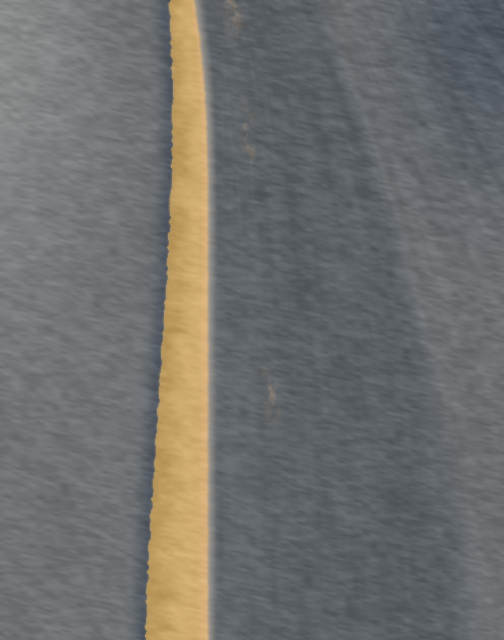
Give the GLSL for this texture, as a Shadertoy shader.

```glsl
const vec3 ASPHALT_DARK = vec3(0.352, 0.373, 0.392);
const vec3 ASPHALT_MID = vec3(0.428, 0.440, 0.450);
const vec3 ASPHALT_PALE = vec3(0.550, 0.552, 0.552);
const vec3 SHADE_BLUE = vec3(0.290, 0.318, 0.362);
const vec3 PAINT_DEEP = vec3(0.715, 0.580, 0.345);
const vec3 PAINT_LIGHT = vec3(0.815, 0.675, 0.440);
const vec3 PAINT_RIM = vec3(0.850, 0.690, 0.490);
const vec3 HALO = vec3(0.640, 0.615, 0.580);
const vec3 SCUFF = vec3(0.560, 0.500, 0.440);
const vec2 GRAIN_SCALE = vec2(62.0, 230.0);
const float GRAIN_TILT = 0.16;
const float GRAIN_STRENGTH = 0.085;
const float STREAK_STRENGTH = 0.055;
const float EDGE_SOFTNESS = 0.0045;
const int SCUFF_COUNT = 3;

float hash(vec2 p) {
    vec3 q = fract(p.xyx * 0.1031);
    q += dot(q, q.yzx + 33.33);
    return fract((q.x + q.y) * q.z);
}

float noise(vec2 p) {
    vec2 cell = floor(p), f = fract(p);
    f = f * f * (3.0 - 2.0 * f);
    float low = mix(hash(cell), hash(cell + vec2(1, 0)), f.x);
    float high = mix(hash(cell + vec2(0, 1)), hash(cell + 1.0), f.x);
    return mix(low, high, f.y);
}

float fbm(vec2 p) {
    float sum = 0.0, gain = 0.5;
    for (int i = 0; i < 3; i++) {
        sum += gain * noise(p);
        p = p * 2.03 + 17.0;
        gain *= 0.5;
    }
    return sum / 0.875;
}

float lineLeft(float y) {
    return 0.287 + 0.056 * smoothstep(-0.1, 0.85, y) - 0.006 * smoothstep(0.85, 1.0, y);
}

float lineRight(float y) {
    return 0.413 - 0.028 * pow(max((y - 0.68) / 0.32, 0.0), 2.5);
}

float trackEdge(float y) {
    return 0.92 - 0.1 * y - 0.2 * y * y;
}

// Short dashes dragged sideways
float grain(vec2 uv) {
    vec2 p = vec2(uv.x, uv.y + GRAIN_TILT * uv.x);
    float coarse = fbm(p * GRAIN_SCALE * 0.5 + 40.0);
    float fine = noise(p * GRAIN_SCALE + 90.0);
    return 0.6 * coarse + 0.4 * fine - 0.5;
}

vec3 leftLane(vec2 uv, float edge) {
    float pale = smoothstep(0.25, 1.0, uv.y) * smoothstep(0.34, 0.0, uv.x);
    vec3 col = mix(ASPHALT_MID, ASPHALT_PALE, 0.9 * pale);
    col += 0.035 * (fbm(uv * vec2(9.0, 5.0)) - 0.5);
    float shadow = smoothstep(0.055, 0.0, edge - uv.x);
    return mix(col, SHADE_BLUE, 0.8 * shadow * shadow);
}

vec3 rightLane(vec2 uv, float edge) {
    float border = trackEdge(uv.y);
    float lane = (uv.x - edge) / (border - edge);

    // Worn wheel track, paler shoulder and dim far corner
    float shoulder = smoothstep(0.90, 1.12, lane + 0.08 * (fbm(uv * vec2(18.0, 9.0)) - 0.5));
    vec3 col = mix(ASPHALT_DARK, ASPHALT_MID, 0.9 * shoulder);
    col = mix(col, ASPHALT_MID, 0.35 * smoothstep(0.45, 0.0, lane));
    col = mix(col, SHADE_BLUE, 0.85 * smoothstep(0.45, 0.0, length((uv - 1.0) * vec2(1.3, 1.0))));

    // Streaks following the lane
    float streak = fbm(vec2(lane * 19.0, uv.y * 5.0)) - 0.5;
    col += STREAK_STRENGTH * streak;

    // Tan scuffs
    for (int i = 0; i < SCUFF_COUNT; i++) {
        float k = float(i);
        vec2 d = uv - vec2(0.535 - 0.037 * k, 0.385 + 0.5 * k - 0.1 * k * k);
        d.x += 0.2 * d.y;
        float mask = exp(-dot(d * vec2(60.0, 24.0), d * vec2(60.0, 24.0)));
        float broken = smoothstep(0.35, 0.7, fbm(uv * vec2(70.0, 60.0)));
        col = mix(col, SCUFF, 0.75 * mask * broken);
    }
    return col;
}

vec3 paint(vec2 uv, float left, float right) {
    float across = (uv.x - left) / (right - left);
    float wear = fbm(uv * vec2(28.0, 45.0)) - 0.5;
    vec3 col = mix(PAINT_DEEP, PAINT_LIGHT, smoothstep(-0.1, 0.75, across + 0.7 * wear));
    return mix(col, PAINT_RIM, 0.8 * smoothstep(0.78, 0.95, across));
}

void mainImage(out vec4 fragColor, in vec2 fragCoord) {
    vec2 uv = fragCoord / iResolution.xy;
    float fray = 0.005 * (noise(vec2(uv.x * 30.0, uv.y * 150.0)) - 0.5);
    float left = lineLeft(uv.y) + fray;
    float right = lineRight(uv.y) + 0.4 * fray;

    vec3 col = uv.x < 0.5 * (left + right) ? leftLane(uv, left) : rightLane(uv, right);
    col += GRAIN_STRENGTH * grain(uv) * 1.6;

    // Pale glow beside the right edge of the line
    float glow = smoothstep(0.028, 0.0, uv.x - right) * step(left, uv.x);
    col = mix(col, HALO, 0.8 * glow * glow);

    float soft = EDGE_SOFTNESS;
    float stripe = smoothstep(left - soft, left + soft, uv.x)
                 * smoothstep(right + soft, right - soft, uv.x);
    vec3 stripeColor = paint(uv, left, right) + 0.1 * grain(uv);
    fragColor = vec4(mix(col, stripeColor, stripe), 1.0);
}
```
